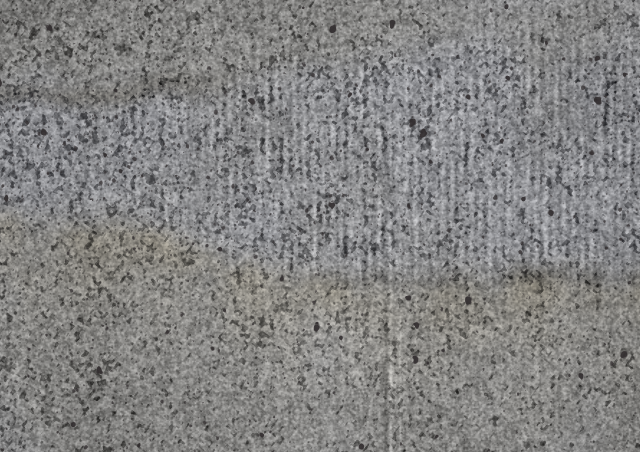
Write a Shadertoy shader that draws this texture.

```glsl
// Weathered concrete wall: sandy grain, broken vertical form marks, dark pores
// and two drifting stain lines around a slightly cooler middle zone.
// Built from value noise, scattered round pits and smooth stain profiles.

#define GRAIN_SCALE   185.0
#define GRAIN_AMOUNT  0.22
#define RIB_PERIOD    0.0205
#define RIB_AMOUNT    0.060
#define BLOTCH_AMOUNT 0.22
#define SEAM_X        0.865
#define COOL_GREY     vec3(0.583, 0.587, 0.602)
#define WARM_GREY     vec3(0.583, 0.581, 0.574)
#define STAIN_TINT    vec3(0.94, 0.91, 0.84)
#define PIT_COLOUR    vec3(0.190, 0.172, 0.178)

// Integer hash: two random values in 0..1 per cell
vec2 hash2(vec2 cell) {
    uvec2 v = uvec2(ivec2(cell) + 4096);
    v = v * 1664525u + 1013904223u;
    v.x += v.y * 1664525u;
    v.y += v.x * 1664525u;
    v ^= v >> 16u;
    v.x += v.y * 1664525u;
    v.y += v.x * 1664525u;
    v ^= v >> 16u;
    return vec2(v & 65535u) / 65535.0;
}

float noise(vec2 p) {
    vec2 i = floor(p), f = fract(p);
    f = f * f * (3.0 - 2.0 * f);
    float low  = mix(hash2(i).x, hash2(i + vec2(1, 0)).x, f.x);
    float high = mix(hash2(i + vec2(0, 1)).x, hash2(i + vec2(1, 1)).x, f.x);
    return mix(low, high, f.y);
}

float fbm(vec2 p) {
    float sum = 0.0, weight = 0.5;
    for (int k = 0; k < 4; k++) {
        sum += weight * noise(p);
        p = p * 2.03 + 17.3;
        weight *= 0.5;
    }
    return sum / 0.9375;
}

float bell(float x, float width) {
    return exp(-x * x / (width * width));
}

// Coverage of uneven pits, at most one in each cell of a grid
float pits(vec2 p, float cells, float radius, float density) {
    float soft = 0.8 / iResolution.y, cover = 0.0;
    vec2 base = floor(p * cells);
    float wobble = (noise(p * 1.1 / radius) - 0.5) * radius * 0.8;
    for (int y = -1; y <= 1; y++)
    for (int x = -1; x <= 1; x++) {
        vec2 cell = base + vec2(x, y);
        vec2 place = hash2(cell), kind = hash2(cell + 531.0);
        vec2 offset = p - (cell + place) / cells;
        float size = radius * mix(0.4, 1.0, kind.y * kind.y);
        float d = length(offset * vec2(1.0, 0.88)) + wobble - size;
        cover = max(cover, step(kind.x, density) * (1.0 - smoothstep(-soft, soft, d)));
    }
    return cover;
}

void mainImage(out vec4 fragColor, in vec2 fragCoord) {
    vec2 p = fragCoord / iResolution.y;
    vec2 centred = fragCoord / iResolution.xy - 0.5;
    vec2 turned = mat2(0.8, 0.6, -0.6, 0.8) * p + 2.0;
    float broad = fbm(p * 4.0), patchy = fbm(p * 11.0 + 40.0);

    // Middle zone fading out across the two drifting stain lines
    float drift = (broad - 0.5) * 0.09 + (patchy - 0.5) * 0.04;
    float lowLine = mix(0.50, 0.38, smoothstep(0.2, 0.7, p.x)) + drift;
    float highLine = 0.77 + 0.09 * smoothstep(0.0, 0.65, p.x) + drift;
    float zone = smoothstep(lowLine - 0.06, lowLine + 0.10, p.y)
               * (1.0 - smoothstep(highLine - 0.08, highLine + 0.10, p.y));
    float leftSide = 1.0 - smoothstep(0.25, 1.2, p.x);

    // Sandy grain on crossed lattices over slow changes of tone
    float tone = (broad - 0.5) * 0.10 + (patchy - 0.5) * 0.07;
    tone += (noise(turned * GRAIN_SCALE) - 0.5) * GRAIN_AMOUNT;
    tone += (noise(p * GRAIN_SCALE * 1.7) - 0.5) * GRAIN_AMOUNT * 0.6;
    tone += (noise(turned.yx * GRAIN_SCALE * 0.47) - 0.5) * GRAIN_AMOUNT * 0.4;
    tone += 0.012 - 0.20 * dot(centred, centred);

    // Broken vertical ribs and fine streaks
    float ribX = p.x + 0.004 * noise(vec2(p.x * 9.0, p.y * 5.0));
    float rib = cos(6.28318 * ribX / RIB_PERIOD);
    float broken = smoothstep(0.15, 0.75, noise(vec2(ribX / RIB_PERIOD, p.y * 15.0)));
    float ribZone = mix(0.35, 1.0, zone) * smoothstep(-0.1, 0.65, p.x);
    tone += rib * broken * ribZone * RIB_AMOUNT;
    tone += (noise(p * vec2(130.0, 16.0)) - 0.5) * 0.09 * ribZone;

    // Long raised seam with shaded sides
    float seam = bell(p.x - SEAM_X, 0.004) - 0.9 * bell(p.x - SEAM_X + 0.010, 0.005)
               + 0.7 * bell(p.x - SEAM_X - 0.021, 0.003);
    tone += seam * mix(0.13, 0.04, p.y) * (0.5 + noise(p * vec2(20.0, 14.0)));

    // Fine ragged blotches, gathered in the grooves
    float rough = 0.6 * noise(turned * vec2(165.0, 150.0))
                + 0.4 * noise(p * vec2(95.0, 55.0) + 5.0);
    float gather = 0.05 * zone + 0.04 * leftSide + (patchy - 0.5) * 0.28 - 0.05 * rib * ribZone;
    tone -= BLOTCH_AMOUNT * smoothstep(0.63, 0.83, rough + gather);

    // Stains: a brown edge above, a brown wash and grey edge below
    float below = lowLine - p.y;
    float wash = smoothstep(-0.06, 0.04, below) * exp(-max(below, 0.0) * 8.0);
    float highStain = bell(p.y - highLine, 0.026) * (1.0 - smoothstep(0.2, 0.7, p.x));
    float lowEdge = bell(below + 0.012, 0.022) * smoothstep(0.45, 0.85, p.x);
    tone -= highStain * 0.18 * patchy + lowEdge * 0.15 * patchy;
    float stain = clamp(wash * (1.5 * patchy - 0.1) + highStain * 0.5, 0.0, 1.0);

    vec3 colour = mix(WARM_GREY, COOL_GREY, clamp(zone + 1.5 * (broad - 0.5), 0.0, 1.0));
    colour = (colour + tone) * mix(vec3(1.0), STAIN_TINT, stain);

    // Pores in three sizes
    float crowd = mix(0.4, 1.0, zone) * (0.6 + 0.6 * leftSide) * (0.3 + 1.3 * patchy);
    float pore = 0.90 * pits(p, 14.0, 0.0080, 0.20);
    pore = max(pore, 0.75 * pits(p + 3.1, 38.0, 0.0042, 0.24 * crowd));
    pore = max(pore, 0.60 * pits(p + 7.7, 90.0, 0.0026, 0.24 * crowd));
    colour = mix(colour, PIT_COLOUR, pore);

    fragColor = vec4(clamp(colour, 0.0, 1.0), 1.0);
}
```
